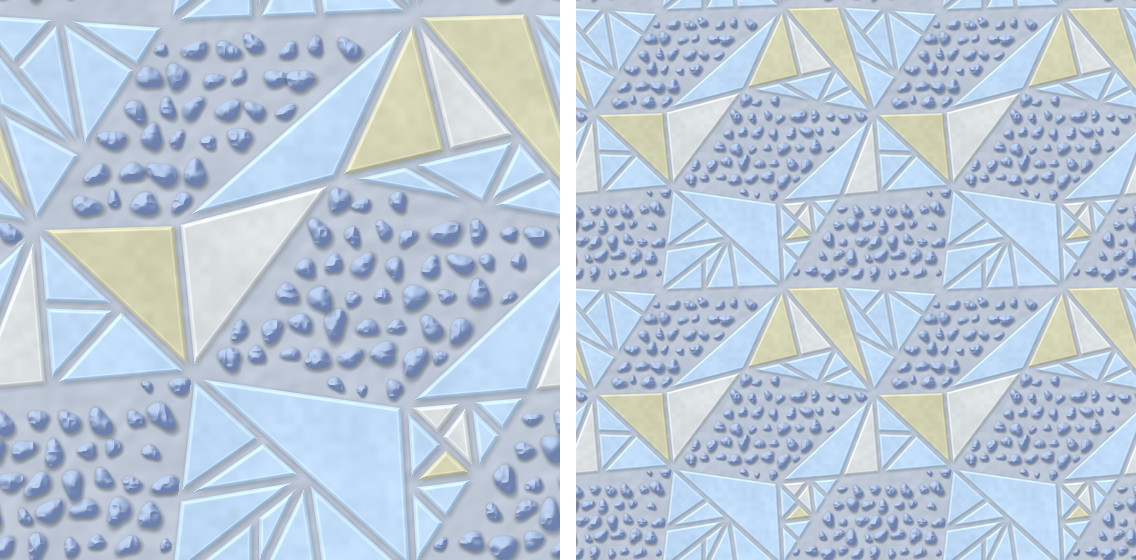
Left: one tile. Right: repeated 2 by 2.
This pattern is drawn by a WebGL 2 fragment shader. Its source:

```glsl
#version 300 es
precision highp float;
// Seamless mosaic: bevelled triangular shards and patches of blue pebbles in grey grout.
uniform vec2 u_resolution;
out vec4 fragColor;

const vec3 GROUT = vec3(0.745, 0.785, 0.845);
const vec3 BLUE = vec3(0.75, 0.86, 0.97);
const vec3 OLIVE = vec3(0.83, 0.83, 0.71);
const vec3 WHITE = vec3(0.86, 0.88, 0.89);
const vec3 PEBBLE_DARK = vec3(0.43, 0.51, 0.68);
const vec3 PEBBLE_LIGHT = vec3(0.78, 0.86, 0.98);
const vec3 LIGHT = normalize(vec3(-0.35, 0.65, 0.68));
const float LATTICE = 3.0;   // blocks per side, each two triangles
const float JITTER = 0.24;   // corner shift, in blocks
const float STOP = 0.25;     // chance that a triangle is not cut again
const float GAP = 0.0065;    // half width of the joints
const float BEVEL = 0.0055;
const float SOFT = 0.0014;   // edge softness
const float PEBBLES = 18.0;  // pebble cells per side, even
const float TAU = 6.2831853;

struct Shard { vec3 color; float depth; vec2 outward; };

vec2 wrap(vec2 i, float n) { return floor(mod(i + 0.5, n)); }
vec2 polar(float turn) { return vec2(cos(TAU * turn), sin(TAU * turn)); }

vec3 hash3(vec3 k) {
  uvec3 v = uvec3(ivec3(k)) * 1664525u + 1013904223u;
  for (int i = 0; i < 2; i++) {
    v.x += v.y * v.z; v.y += v.z * v.x; v.z += v.x * v.y;
    v ^= v >> 16u;
  }
  return vec3(v >> 8u) / 16777216.0;
}

// Value noise with n cells per unit that wraps at 1
float noise(vec2 p, float n) {
  vec2 i = floor(p * n), f = fract(p * n);
  f = f * f * (3.0 - 2.0 * f);
  vec4 h;
  for (int k = 0; k < 4; k++) h[k] = hash3(vec3(wrap(i + vec2(k % 2, k / 2), n), n)).x;
  return mix(mix(h.x, h.y, f.x), mix(h.z, h.w, f.x), f.y);
}

// Distance to the left of the line from a to b
float leftOf(vec2 p, vec2 a, vec2 b) {
  vec2 e = normalize(b - a);
  return e.x * (p.y - a.y) - e.y * (p.x - a.x);
}
vec3 sides(vec2 p, mat3x2 t) {
  return vec3(leftOf(p, t[0], t[1]), leftOf(p, t[1], t[2]), leftOf(p, t[2], t[0]));
}
float least(vec3 v) { return min(v.x, min(v.y, v.z)); }

// Corner k of a block, counted anticlockwise
vec2 corner(vec2 cell, int k) {
  vec2 i = cell + vec2((k + 1) / 2 % 2, k / 2 % 2);
  return (i + JITTER * (2.0 * hash3(vec3(wrap(i, LATTICE), 7)).xy - 1.0)) / LATTICE;
}

// Finds the large triangle around p and returns its shuffled rank, 0 to 17
int findBlock(vec2 p, out mat3x2 t) {
  for (int n = 0; n < 9; n++) {
    vec2 cell = floor(p * LATTICE) + vec2(n % 3 - 1, n / 3 - 1);
    ivec2 w = ivec2(wrap(cell, LATTICE));
    int k = (w.x + w.y) % 4 < 2 ? 1 : 0;
    for (int side = 0; side < 2; side++) {
      t = mat3x2(corner(cell, k), corner(cell, k + 1 + side), corner(cell, k + 2 + side));
      if (least(sides(p, t)) > -1e-5) return 5 * (2 * (w.x + 3 * w.y) + side) % 18;
    }
  }
  return 0;
}
bool isGravel(int rank) { return rank < 7; }

// Cuts blocks across their longest edge into smaller shards
Shard shardAt(vec2 p) {
  mat3x2 t;
  int id = findBlock(p, t);
  if (isGravel(id)) return Shard(GROUT, -1.0, vec2(0));
  vec3 color = id == 8 ? OLIVE : id == 9 ? WHITE : BLUE;
  if (color == BLUE) {
    for (int level = 0; level < 3; level++) {
      vec3 r = hash3(vec3(id, level, 31));
      if (r.x < STOP) break;
      vec3 len = vec3(distance(t[0], t[1]), distance(t[1], t[2]), distance(t[2], t[0]));
      if (len.y > max(len.x, len.z)) t = mat3x2(t[1], t[2], t[0]);
      else if (len.z > len.x) t = mat3x2(t[2], t[0], t[1]);
      vec2 m = mix(t[0], t[1], 0.35 + 0.3 * r.y);
      bool onLeft = leftOf(p, m, t[2]) > 0.0;
      t[onLeft ? 1 : 0] = m;
      id = 2 * id + (onLeft ? 20 : 21);
    }
    float pick = hash3(vec3(id, 5, 77)).x;
    color = pick < 0.12 ? OLIVE : pick < 0.24 ? WHITE : BLUE;
  }
  vec3 d = sides(p, t);
  float depth = least(d);
  vec2 e = normalize(depth == d.x ? t[1] - t[0] : depth == d.y ? t[2] - t[1] : t[0] - t[2]);
  return Shard(color, depth - GAP, vec2(e.y, -e.x));
}

vec3 shadeShard(Shard s, vec2 p) {
  float rim = 1.0 - smoothstep(BEVEL - SOFT, BEVEL + SOFT, s.depth);
  float line = 1.0 - smoothstep(0.0, 0.0035, abs(s.depth - BEVEL));
  float mottle = 0.05 * noise(p, 14.0) + 0.04 * noise(p, 60.0) - 0.045;
  return s.color + mottle + rim * (0.13 * dot(s.outward, normalize(LIGHT.xy)) - 0.03) + 0.075 * line;
}

// Pebble outline, below 1 inside, and its crumpled dome
float pebbleRim(vec2 q, vec3 seed) {
  vec2 u = polar(seed.x);
  q = vec2(dot(q, u), dot(q, vec2(-u.y, u.x))) / vec2(1.06, 0.8);
  float a = atan(q.y, q.x);
  return length(q) / (1.0 + 0.1 * sin(2.0 * a + TAU * seed.y) + 0.09 * sin(3.0 * a + TAU * seed.z));
}
float pebbleHeight(vec2 q, vec3 seed) {
  float d = pebbleRim(q, seed);
  return 0.75 * (1.0 - d * d) - 0.5 * abs(noise(q / 38.0 + seed.yz, 64.0) - 0.5);
}

// Shrinks a pebble that would leave the gravel, 0 if it has no room
float fitRadius(vec2 centre, float radius) {
  float room = radius;
  mat3x2 t;
  for (int i = 0; i < 16; i++) {
    vec2 probe = centre + radius * (i < 8 ? 1.0 : 0.65) * polar(float(i) / 8.0);
    if (!isGravel(findBlock(probe, t))) room = min(room, i < 8 ? 0.65 * radius : 0.0);
  }
  return room;
}

vec3 addPebbles(vec3 col, vec2 p) {
  for (int n = 0; n < 9; n++) {
    vec2 cell = floor(p * PEBBLES) + vec2(n % 3 - 1, n / 3 - 1), w = wrap(cell, PEBBLES);
    vec3 r = hash3(vec3(w, 101)), seed = hash3(vec3(w, 202));
    vec2 stagger = vec2(0.5 * mod(w.y, 2.0) - 0.25, 0.0), e = vec2(0.12, 0.0);
    vec2 centre = (cell + 0.5 + stagger + 0.3 * (r.xy - 0.5)) / PEBBLES;
    float radius = mix(0.25, 0.45, r.z) / PEBBLES;
    if (distance(p, centre) > 1.8 * radius) continue;
    radius = fitRadius(centre, radius);
    if (radius <= 0.0) continue;
    vec2 q = (p - centre) / radius;
    col *= 0.7 + 0.3 * smoothstep(0.8, 1.45, pebbleRim(q - vec2(0.1, -0.18), seed));
    float h = pebbleHeight(q, seed), blur = SOFT / radius;
    vec2 slope = vec2(pebbleHeight(q + e, seed) - h, pebbleHeight(q + e.yx, seed) - h) / e.x;
    float lit = smoothstep(0.1, 1.15, dot(normalize(vec3(-slope, 1)), LIGHT));
    float outside = smoothstep(1.0 - blur, 1.0 + blur, pebbleRim(q, seed));
    col = mix(mix(PEBBLE_DARK, PEBBLE_LIGHT, lit), col, outside);
  }
  return col;
}

void main() {
  vec2 p = gl_FragCoord.xy / u_resolution, nudge = 0.004 * normalize(LIGHT.xy);
  Shard s = shardAt(p);
  // Grout relief and the soft shadow of the shards
  vec3 col = GROUT + 0.07 * (noise(p - nudge, 44.0) - noise(p + nudge, 44.0));
  col += 0.03 * (noise(p, 16.0) - 0.5);
  float shadow = 0.0;
  for (int i = 0; i < 6; i++) {
    vec2 tap = p + vec2(-0.002, 0.003) + 0.006 * polar(float(i) / 6.0);
    shadow += smoothstep(-0.004, 0.004, shardAt(tap).depth) / 6.0;
  }
  col *= 1.0 - 0.24 * shadow;
  if (s.depth < -0.5) col = addPebbles(col, p);
  else col = mix(col, shadeShard(s, p), smoothstep(-SOFT, SOFT, s.depth));
  fragColor = vec4(clamp(col, 0.0, 1.0), 1.0);
}
```
